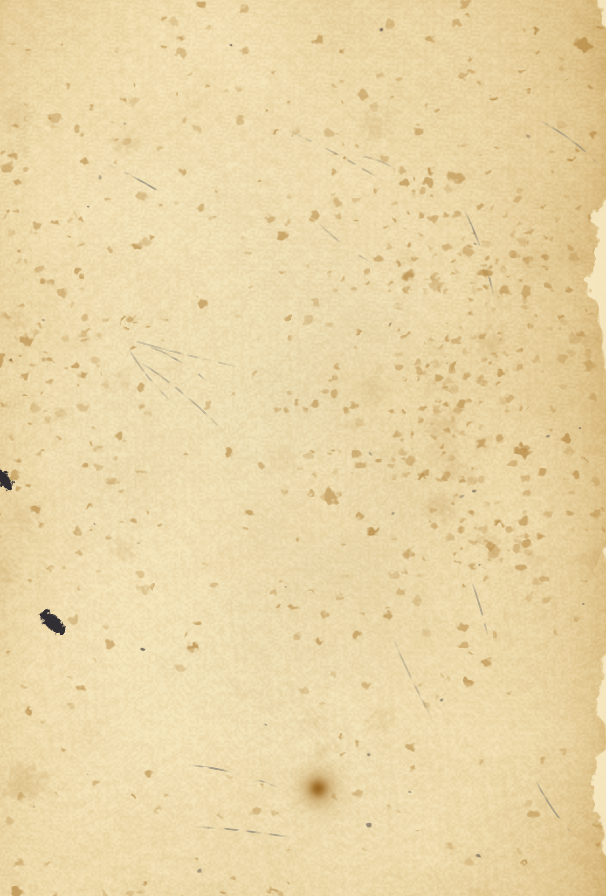
Write a Shadertoy shader that draws this texture.

```glsl
// Aged cream paper with foxing spots, fine grain, faint scratches and ink flecks.

const vec3 PAPER_LIGHT = vec3(0.960, 0.893, 0.722);
const vec3 PAPER_DARK = vec3(0.840, 0.715, 0.475);
const vec3 FOXING = vec3(0.710, 0.530, 0.255);
const vec3 RUST = vec3(0.560, 0.340, 0.060);
const vec3 GRAPHITE = vec3(0.480, 0.470, 0.440);
const vec3 INK = vec3(0.130, 0.125, 0.160);
const vec3 CHIP = vec3(0.975, 0.925, 0.780);

float hash(vec2 p) {
    return fract(sin(dot(p, vec2(127.1, 311.7))) * 43758.5453);
}

vec2 hash2(vec2 p) {
    return vec2(hash(p), hash(p + 37.3));
}

float noise(vec2 p) {
    vec2 i = floor(p), f = fract(p);
    f = f * f * (3.0 - 2.0 * f);
    return mix(mix(hash(i), hash(i + vec2(1, 0)), f.x),
               mix(hash(i + vec2(0, 1)), hash(i + vec2(1, 1)), f.x), f.y);
}

float fbm(vec2 p) {
    float sum = 0.0, amp = 0.5;
    for (int i = 0; i < 4; i++) {
        sum += amp * noise(p);
        p = p * 2.03 + 17.1;
        amp *= 0.5;
    }
    return sum / 0.9375;
}

float glow(vec2 p, vec2 center, vec2 size) {
    vec2 d = (p - center) / size;
    return exp(-dot(d, d));
}

// Irregular dots, one per grid cell, kept with the given chance.
float spots(vec2 p, float cells, float chance, float radius, float soft, float seed) {
    vec2 wobble = vec2(noise(p * 210.0 + seed), noise(p * 210.0 + seed + 50.0)) - 0.5;
    vec2 q = (p + wobble * radius * 1.1) * cells;
    vec2 cell = floor(q);
    float cover = 0.0;
    for (int y = -1; y <= 1; y++) {
        for (int x = -1; x <= 1; x++) {
            vec2 id = cell + vec2(x, y);
            vec2 center = id + hash2(id + seed);
            float size = hash(id + seed + 11.0);
            float r = radius * mix(0.35, 1.0, size * size);
            float d = length((q - center) * vec2(0.9, 1.1)) / cells;
            float keep = step(hash(id + seed + 23.0), chance);
            float strength = mix(0.35, 1.0, hash(id + seed + 31.0));
            cover = max(cover, keep * strength * (1.0 - smoothstep(r - soft, r + soft, d)));
        }
    }
    return cover;
}

// Thin, slightly bowed stroke that fades and breaks along its length.
float scratch(vec2 p, vec2 center, float angle, float halfLength, float bow, float width) {
    vec2 dir = vec2(cos(angle), sin(angle));
    vec2 d = p - center;
    float along = dot(d, dir) / halfLength;
    float across = dot(d, vec2(-dir.y, dir.x)) + bow * (along * along - 0.5);
    float ends = 1.0 - smoothstep(0.5, 1.0, abs(along));
    float broken = smoothstep(0.25, 0.65, noise(p * 120.0 + center * 90.0));
    return (1.0 - smoothstep(width * 0.3, width, abs(across))) * ends * broken;
}

float blot(vec2 p, vec2 a, vec2 b, float radius) {
    vec2 ab = b - a;
    float t = clamp(dot(p - a, ab) / dot(ab, ab), 0.0, 1.0);
    float d = length(p - a - ab * t) + (fbm(p * 260.0) - 0.5) * radius * 1.6;
    return 1.0 - smoothstep(radius - 0.0015, radius + 0.001, d);
}

vec3 paper(vec2 p, vec2 uv) {
    float tone = 0.17 + 0.42 * (fbm(p * 5.0 + 3.0) - 0.5);
    tone += 0.55 * exp((uv.x - 1.0) * 14.0) + 0.16 * smoothstep(0.55, 1.0, uv.x);
    tone += 0.22 * exp(-uv.x * 16.0) + 0.14 * exp((uv.y - 1.0) * 14.0) + 0.10 * exp(-uv.y * 18.0);
    float grain = noise(p * 430.0) - 0.5 + 0.8 * (fbm(p * vec2(110.0, 160.0)) - 0.5);
    vec3 color = mix(PAPER_LIGHT, PAPER_DARK, clamp(tone + 0.30 * grain, -0.05, 1.1));
    // Cool grey clouding through the middle of the sheet
    float cloud = glow(uv, vec2(0.45, 0.45), vec2(0.30, 0.35)) * fbm(p * 9.0 + 40.0);
    return color - vec3(0.045, 0.028, 0.012) * cloud;
}

void mainImage(out vec4 fragColor, in vec2 fragCoord) {
    vec2 uv = fragCoord / iResolution.xy;
    vec2 p = fragCoord / iResolution.y;
    vec3 color = paper(p, uv);

    // Foxing gathers on the right half and along the left side
    float density = glow(uv, vec2(0.74, 0.66), vec2(0.24, 0.17))
                  + 0.6 * glow(uv, vec2(0.78, 0.42), vec2(0.20, 0.12))
                  + 0.5 * glow(uv, vec2(0.08, 0.60), vec2(0.14, 0.25));
    density *= 0.35 + 1.1 * smoothstep(0.3, 0.7, fbm(p * 14.0 + 8.0));
    color = mix(color, FOXING, 0.22 * spots(p, 22.0, 0.04 + 0.32 * density, 0.018, 0.012, 5.0));
    color = mix(color, FOXING, 0.62 * spots(p, 75.0, 0.06 + 0.50 * density, 0.0052, 0.0016, 19.0));
    color = mix(color, FOXING, 0.80 * spots(p, 28.0, 0.05 + 0.16 * density, 0.0078, 0.0022, 43.0));

    // Rust stain with a soft halo
    vec2 stain = vec2(0.355, 0.120);
    color = mix(color, FOXING, 0.60 * glow(p, stain, vec2(0.021)));
    color = mix(color, RUST, 0.80 * glow(p, stain, vec2(0.009)));

    // Scattered graphite scratches
    for (int i = 0; i < 15; i++) {
        vec2 id = vec2(float(i), 7.0);
        vec2 center = hash2(id) * vec2(0.62, 0.95) + 0.02;
        float angle = mix(-1.5, -0.1, hash(id + 3.0));
        float reach = mix(0.02, 0.075, hash(id + 5.0));
        float line = scratch(p, center, angle, reach, 0.012 * (hash(id + 9.0) - 0.5), 0.0016);
        color = mix(color, GRAPHITE, line * mix(0.25, 0.65, hash(id + 13.0)));
    }

    // Ink specks and two blots at the left
    color = mix(color, INK, 0.60 * spots(p, 34.0, 0.04, 0.0024, 0.001, 71.0));
    float ink = max(blot(p, vec2(0.002, 0.468), vec2(0.008, 0.460), 0.0065),
                    blot(p, vec2(0.052, 0.311), vec2(0.066, 0.299), 0.0068));
    color = mix(color, INK, 0.92 * ink);

    // Pale chips worn into the right edge
    float wear = 0.055 * smoothstep(0.52, 0.85, fbm(vec2(2.0, p.y * 16.0))) * fbm(p * 70.0);
    color = mix(color, CHIP, 0.85 * smoothstep(-0.003, 0.003, wear - (1.0 - uv.x) - 0.002));

    fragColor = vec4(color, 1.0);
}
```
